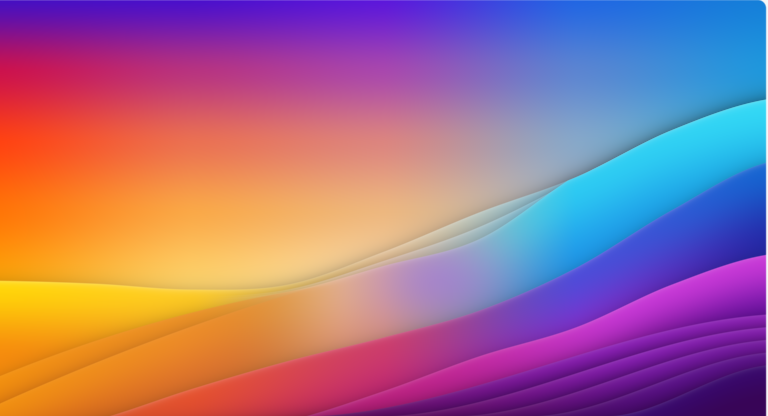
Write a Shadertoy shader that draws this background.

```glsl
// Five evenly spaced colours along t in 0..1
vec3 ramp(float t, vec3 stops[5]) {
    float s = clamp(t, 0.0, 1.0) * 4.0;
    int i = min(int(s), 3);
    float f = s - float(i);
    return mix(stops[i], stops[i + 1], mix(f, smoothstep(0.0, 1.0, f), 0.4));
}

// Smooth height curve through nine evenly spaced knots
float curve(float x, float knots[9]) {
    float s = clamp(x, 0.0, 1.0) * 8.0;
    int i = min(int(s), 7);
    float f = s - float(i);
    float a = knots[max(i - 1, 0)], b = knots[i];
    float c = knots[i + 1], d = knots[min(i + 2, 8)];
    return b + 0.5 * f * (c - a + f * (2.0 * a - 5.0 * b + 4.0 * c - d
        + f * (3.0 * (b - c) + d - a)));
}

// Paints a sheet below its crest, with a lit rim and a deeper base
vec3 sheet(vec3 base, float depth, vec3 top, vec3 deep, float fall, float rim, float alpha, float px) {
    vec3 fill = mix(top, deep, smoothstep(0.0, fall, depth));
    fill += rim * (1.0 - fill) * exp(-max(depth, 0.0) / 0.007);
    float shade = 0.12 * alpha * exp(-max(-depth, 0.0) / 0.02);
    return mix(base * (1.0 - shade), fill, alpha * smoothstep(-px, px, depth));
}

vec3 skyColor(vec2 uv) {
    float t = (1.0 - uv.y) / 0.68;
    vec3 red = ramp(t, vec3[5](vec3(0.27, 0.06, 0.76), vec3(0.80, 0.07, 0.30),
        vec3(1.0, 0.26, 0.07), vec3(1.0, 0.46, 0.03), vec3(1.0, 0.66, 0.04)));
    vec3 amber = ramp(t, vec3[5](vec3(0.29, 0.06, 0.80), vec3(0.72, 0.20, 0.50),
        vec3(0.92, 0.44, 0.32), vec3(0.98, 0.66, 0.28), vec3(1.0, 0.83, 0.42)));
    vec3 peach = ramp(t, vec3[5](vec3(0.36, 0.09, 0.86), vec3(0.66, 0.28, 0.68),
        vec3(0.86, 0.52, 0.50), vec3(0.93, 0.72, 0.50), vec3(1.0, 0.88, 0.70)));
    vec3 haze = ramp(t, vec3[5](vec3(0.13, 0.40, 0.89), vec3(0.36, 0.52, 0.82),
        vec3(0.53, 0.66, 0.79), vec3(0.70, 0.74, 0.78), vec3(0.80)));
    vec3 azure = ramp(t, vec3[5](vec3(0.08, 0.50, 0.85), vec3(0.12, 0.60, 0.87),
        vec3(0.22, 0.72, 0.88), vec3(0.25, 0.76, 0.90), vec3(0.30, 0.80, 0.90)));
    return ramp(uv.x, vec3[5](red, amber, peach, haze, azure));
}

void mainImage(out vec4 fragColor, in vec2 fragCoord) {
    vec2 uv = fragCoord / iResolution.xy;
    float x = uv.x, px = 1.0 / iResolution.y;
    vec3 col = skyColor(uv);

    // Crest heights
    float ridge = curve(x, float[9](0.325, 0.318, 0.304, 0.316, 0.395, 0.490, 0.574, 0.687, 0.761));
    float veil = min(ridge, curve(x, float[9](0.28, 0.28, 0.285, 0.304, 0.373, 0.455, 0.570, 0.70, 0.78)));
    float hill = min(ridge, curve(x, float[9](0.26, 0.265, 0.278, 0.299, 0.361, 0.426, 0.578, 0.70, 0.78)));
    float blue = curve(x, float[9](-0.06, -0.01, 0.065, 0.132, 0.189, 0.254, 0.356, 0.495, 0.61));
    float pink = curve(x, float[9](-0.12, -0.09, -0.05, -0.012, 0.06, 0.144, 0.213, 0.316, 0.388));

    // Yellow slope and pale veils
    vec3 top = ramp(x, vec3[5](vec3(1.0, 0.84, 0.03), vec3(1.0, 0.80, 0.14),
        vec3(0.95, 0.80, 0.62), vec3(0.50, 0.76, 0.88), vec3(0.20, 0.82, 0.94)));
    vec3 deep = ramp(x, vec3[5](vec3(0.97, 0.55, 0.05), vec3(0.95, 0.58, 0.15),
        vec3(0.90, 0.55, 0.42), vec3(0.30, 0.65, 0.92), vec3(0.10, 0.60, 0.90)));
    col = sheet(col, ridge - uv.y, top, deep, 0.19, 0.25, 1.0, px);
    float rightward = smoothstep(0.25, 0.46, x);
    top = ramp(x, vec3[5](vec3(1.0, 0.80, 0.20), vec3(1.0, 0.80, 0.30),
        vec3(0.88, 0.74, 0.65), vec3(0.40, 0.76, 0.90), vec3(0.20, 0.85, 0.95)));
    col = sheet(col, veil - uv.y, top, top * 0.95, 0.1, 0.25, rightward, px);

    // Cyan hill with a violet glow at its foot
    top = ramp(x, vec3[5](vec3(1.0, 0.80, 0.20), vec3(0.98, 0.75, 0.30),
        vec3(0.88, 0.68, 0.58), vec3(0.18, 0.80, 0.95), vec3(0.20, 0.85, 0.96)));
    deep = ramp(x, vec3[5](vec3(0.95, 0.55, 0.10), vec3(0.94, 0.55, 0.20),
        vec3(0.84, 0.56, 0.50), vec3(0.12, 0.60, 0.92), vec3(0.10, 0.65, 0.90)));
    vec2 fromGlow = (uv - vec2(0.57, 0.33)) / vec2(0.09, 0.11);
    float violet = 0.65 * exp(-dot(fromGlow, fromGlow));
    top = mix(top, vec3(0.62, 0.45, 0.86), violet);
    deep = mix(deep, vec3(0.62, 0.42, 0.85), violet);
    col = sheet(col, hill - uv.y, top, deep, 0.22, 0.2, rightward, px);

    // Orange folds that fade to the right
    float leftward = 1.0 - smoothstep(0.22, 0.46, x);
    for (int i = 0; i < 2; i++) {
        float k = float(i);
        float fold = mix(0.096, 0.03, k) + mix(0.75, 0.83, k) * x - mix(0.56, 0.35, k) * x * x;
        top = mix(vec3(0.97, 0.58, 0.06), vec3(0.92, 0.54, 0.26), x * 2.0);
        deep = mix(vec3(0.87, 0.40, 0.08), vec3(0.90, 0.50, 0.28), x * 2.0);
        col = sheet(col, fold - uv.y, top, deep, 0.16, 0.05, leftward * 0.85, px);
    }

    // Blue to crimson sweep
    top = ramp(x, vec3[5](vec3(0.85, 0.35, 0.12), vec3(0.90, 0.32, 0.18),
        vec3(0.80, 0.24, 0.42), vec3(0.30, 0.30, 0.85), vec3(0.08, 0.40, 0.82)));
    deep = ramp(x, vec3[5](vec3(0.80, 0.20, 0.20), vec3(0.85, 0.20, 0.25),
        vec3(0.75, 0.12, 0.48), vec3(0.58, 0.16, 0.80), vec3(0.14, 0.16, 0.66)));
    col = sheet(col, blue - uv.y, top, deep, 0.21, 0.18, 1.0, px);

    // Magenta wave
    top = mix(vec3(0.76, 0.13, 0.50), vec3(0.78, 0.22, 0.84), smoothstep(0.45, 0.85, x));
    deep = mix(vec3(0.55, 0.05, 0.40), vec3(0.40, 0.06, 0.63), smoothstep(0.5, 1.0, x));
    col = sheet(col, pink - uv.y, top, deep, 0.17, 0.15, 1.0, px);

    // Dark ribbons stacked in the lower right
    for (int i = 0; i < 5; i++) {
        float k = float(i) / 4.0;
        float start = mix(0.42, 0.80, k);
        float s = (x - start) / (1.0 - start);
        float crest = mix(0.244, 0.122, k) * mix(s, smoothstep(0.0, 1.0, s), 0.7);
        top = mix(vec3(0.40, 0.04, 0.40), vec3(0.55, 0.12, 0.72), smoothstep(0.0, 0.7, s));
        top = mix(top, vec3(0.22, 0.03, 0.42), k * k);
        col = sheet(col, crest - uv.y, top, vec3(0.22, 0.02, 0.34), 0.09, 0.12, 1.0, px);
    }

    // Pale margin with a rounded upper corner
    vec2 aspect = vec2(iResolution.x / iResolution.y, 1.0);
    vec2 corner = (uv - vec2(0.9975, 1.0)) * aspect + 0.02;
    float margin = length(max(corner, 0.0)) - 0.02;
    col = mix(col, vec3(0.97), smoothstep(-px, px, margin));
    fragColor = vec4(clamp(col, 0.0, 1.0), 1.0);
}
```
